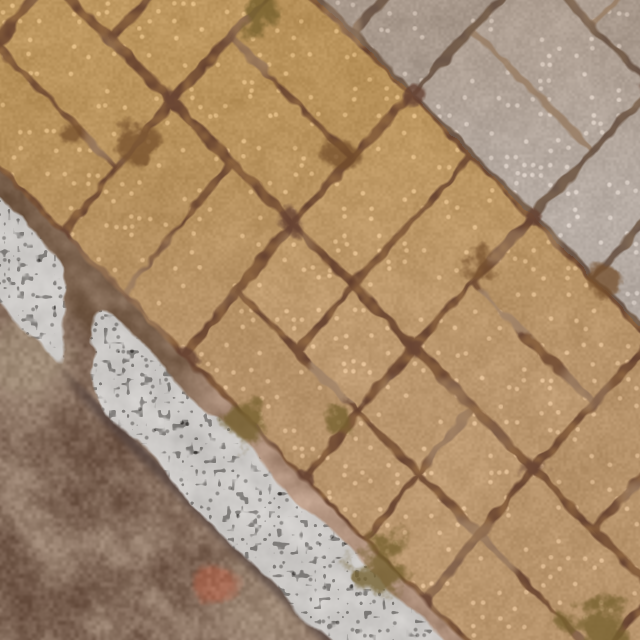
Reproduce this texture procedurally as a Shadertoy shader.

```glsl
// Draws diagonal basket-weave paving beside a worn white kerb and bare earth.

float hash(vec2 p) {
    vec3 q = fract(vec3(p.xyx) * 0.1031);
    q += dot(q, q.yzx + 33.33);
    return fract((q.x + q.y) * q.z);
}

float noise(vec2 p) {
    vec2 i = floor(p), f = fract(p);
    f = f * f * (3.0 - 2.0 * f);
    return mix(mix(hash(i), hash(i + vec2(1, 0)), f.x),
               mix(hash(i + vec2(0, 1)), hash(i + vec2(1, 1)), f.x), f.y);
}

float fbm(vec2 p) {
    float sum = 0.0, amp = 0.5;
    for (int i = 0; i < 4; i++) {
        sum += amp * noise(p);
        p = mat2(1.6, 1.2, -1.2, 1.6) * p + 17.3;
        amp *= 0.5;
    }
    return sum / 0.9375;
}

// Ragged soft spot, 1 at its centre
float blot(vec2 p, vec2 centre, float radius, float rough) {
    float d = length(p - centre) / radius + (rough - 0.5) * 1.8;
    return 1.0 - smoothstep(0.55, 1.1, d);
}

// Sparse round grains, one candidate per cell
float grains(vec2 p, float scale, float amount) {
    vec2 id = floor(p * scale);
    vec2 offset = 0.3 + 0.4 * vec2(hash(id + 3.1), hash(id + 8.7));
    float spot = 1.0 - smoothstep(0.12, 0.4, length(fract(p * scale) - offset));
    return spot * step(1.0 - amount, hash(id));
}

// Skewed paving grid; the rows below the main joint lean a little more
vec2 pavingGrid(vec2 p) {
    vec2 along = vec2(0.1888, 0.1914);
    vec2 q = p - vec2(0.456, 0.349);
    bool upper = along.y * q.x > along.x * q.y;
    vec2 across = upper ? vec2(0.1875, -0.2018) : vec2(0.1693, -0.2083);
    return inverse(mat2(along, across)) * q;
}

// x: distance to the cell border, y: distance to the splits inside the cell
vec2 jointDistance(vec2 f, vec2 cell) {
    vec2 border = min(f, 1.0 - f), middle = abs(f - 0.5);
    float inner = mod(cell.x + cell.y, 2.0) < 0.5 ? middle.x : middle.y;
    if (cell.y == -1.0) {
        if (cell.x == 0.0 && f.y > 0.5) inner = min(inner, middle.x);
        if (cell.x == 1.0) inner = min(middle.x, middle.y);
    }
    return 0.27 * vec2(min(border.x, border.y), inner);
}

vec3 earthColor(vec2 p, float rough) {
    vec3 c = mix(vec3(0.43, 0.33, 0.27), vec3(0.61, 0.52, 0.45), smoothstep(0.25, 0.75, rough));
    c = mix(c, vec3(0.67, 0.60, 0.51), 0.6 * blot(p, vec2(0.04, 0.57), 0.08, rough));
    c = mix(c, vec3(0.66, 0.58, 0.50), 0.6 * blot(p, vec2(0.42, 0.95), 0.10, rough));
    c = mix(c, vec3(0.66, 0.41, 0.32), 0.9 * blot(p, vec2(0.336, 0.915), 0.035, rough));
    return c + 0.10 * (noise(p * 150.0) - 0.5);
}

vec3 pavingColor(vec2 p, vec2 g, float rough) {
    vec2 cell = floor(g), f = g - cell;
    vec2 joint = jointDistance(f, cell);

    // Brick faces
    vec2 brick = cell * 2.0 + step(0.5, f);
    if (mod(cell.x + cell.y, 2.0) < 0.5) brick.y = cell.y * 2.0; else brick.x = cell.x * 2.0;
    vec3 yellow = mix(vec3(0.73, 0.58, 0.36), vec3(0.73, 0.59, 0.43), smoothstep(0.1, 0.65, p.y));
    vec3 grey = mix(vec3(0.67, 0.61, 0.56), vec3(0.70, 0.66, 0.63), smoothstep(0.0, 0.4, p.y));
    float isGrey = step(1.0, g.y);
    vec3 c = mix(yellow, grey, isGrey);
    c += 0.035 * (hash(brick + 40.0) - 0.5) + 0.07 * (rough - 0.5);
    c += 0.05 * (noise(p * 230.0) - 0.5) + 0.14 * grains(p, 75.0, 0.13);

    // Joints: uneven width, dark soil with pale sandy stretches
    float wear = noise(p * 17.0 + 5.0);
    float width = 0.0025 + 0.005 * wear + 0.006 * (rough - 0.5);
    float border = 1.0 - smoothstep(width - 0.001, width + 0.004, joint.x);
    float inner = 1.0 - smoothstep(width - 0.002, width + 0.003, joint.y);
    vec3 soil = mix(vec3(0.37, 0.23, 0.17), vec3(0.55, 0.39, 0.24), noise(p * 75.0));
    soil = mix(soil, vec3(0.40, 0.35, 0.31), 0.6 * isGrey);
    float sandy = 0.65 * smoothstep(0.62, 0.85, noise(p * 13.0 + 31.0));
    sandy = max(sandy, 0.8 * blot(p, vec2(0.80, 0.49), 0.06, rough));
    sandy = max(sandy, 0.8 * blot(p, vec2(0.515, 0.60), 0.045, rough));
    float paleSplit = isGrey * step(abs(cell.x), 0.5);
    vec3 sand = vec3(0.68, 0.57, 0.46);
    c = mix(c, mix(soil, sand, max(sandy, paleSplit * 0.7)), inner * 0.9);
    c = mix(c, mix(soil, sand, sandy * 0.6), border * 0.92);

    // Soil gathered where joints cross
    float node = 0.27 * length(g - round(g));
    float spread = 0.012 + 0.012 * hash(round(g) + 12.0);
    float clump = 1.0 - smoothstep(0.5, 1.1, node / spread + (rough - 0.5) * 1.8);
    return mix(c, vec3(0.40, 0.26, 0.20), 0.8 * clump);
}

void mainImage(out vec4 fragColor, in vec2 fragCoord) {
    vec2 p = vec2(fragCoord.x, iResolution.y - fragCoord.y) / iResolution.y;
    float rough = fbm(p * 32.0);
    vec2 ragged = p + 0.007 * (vec2(noise(p * 60.0), noise(p * 60.0 + 50.0)) - 0.5);
    float slope = (p.y - p.x) * 0.7071;

    // Earth, with a shadow under the kerb
    vec3 color = earthColor(p, fbm(p * 13.0 + 4.0) * 0.6 + rough * 0.4);
    float shade = smoothstep(0.33, 0.342, slope) * (1.0 - smoothstep(0.343, 0.362, slope));
    color = mix(color, vec3(0.29, 0.23, 0.22), 0.65 * shade * smoothstep(0.08, 0.16, p.x));

    // Soil verge between kerb and bricks, pinker further along
    vec3 verge = mix(vec3(0.47, 0.37, 0.29), vec3(0.69, 0.57, 0.49), smoothstep(0.23, 0.40, p.x));
    color = mix(color, verge + 0.25 * (rough - 0.5), 1.0 - smoothstep(0.25, 0.29, slope));

    // Two white kerb blocks with rounded ends
    float wobble = 0.018 * (noise(p * 13.0) - 0.5) + 0.012 * (rough - 0.5);
    vec2 side = vec2(0.021 - abs(ragged.x - 0.124), abs(slope - 0.2817) - 0.061) + 0.022;
    float kerb = length(max(side, 0.0)) + min(max(side.x, side.y), 0.0) - 0.022 + wobble;
    vec3 paint = vec3(0.80, 0.79, 0.78) + 0.12 * (rough - 0.5);
    paint -= 0.30 * smoothstep(0.70, 0.90, noise(p * 140.0)) + 0.25 * grains(p, 90.0, 0.12);
    color = mix(color, paint, 1.0 - smoothstep(-0.003, 0.003, kerb));

    // Bricks
    vec2 g = pavingGrid(ragged);
    color = mix(color, pavingColor(p, g, rough), smoothstep(-1.015, -0.99, g.y));

    // Moss and dirt patches: centre and radius
    vec3 moss[5] = vec3[5](vec3(0.385, 0.665, 0.035), vec3(0.595, 0.882, 0.045),
        vec3(0.525, 0.660, 0.028), vec3(0.395, 0.025, 0.035), vec3(0.930, 0.985, 0.050));
    for (int i = 0; i < 5; i++)
        color = mix(color, vec3(0.45, 0.37, 0.17), 0.75 * blot(p, moss[i].xy, moss[i].z, rough));
    vec3 dirt[5] = vec3[5](vec3(0.220, 0.225, 0.035), vec3(0.535, 0.242, 0.028),
        vec3(0.115, 0.208, 0.024), vec3(0.755, 0.405, 0.028), vec3(0.945, 0.435, 0.026));
    for (int i = 0; i < 5; i++)
        color = mix(color, vec3(0.46, 0.31, 0.17), 0.75 * blot(p, dirt[i].xy, dirt[i].z, rough));

    fragColor = vec4(clamp(color, 0.0, 1.0), 1.0);
}
```
